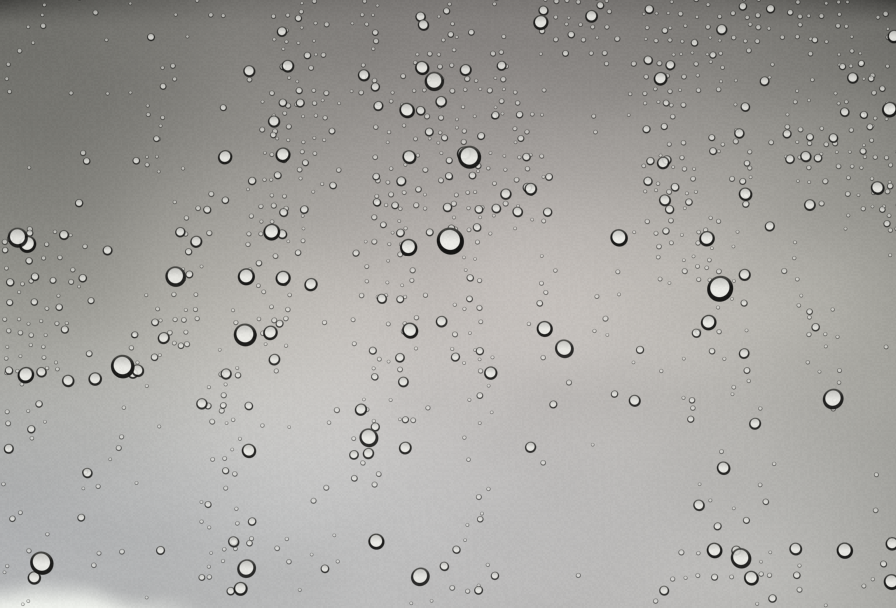
Give the GLSL for this texture, as a Shadertoy shader.

```glsl
// Raindrops on a window pane in front of a grey, overcast sky.
// The sky is a vertical gradient with soft clouds; the drops come from four
// jittered grids, thinned by noise into trails that fan out downwards.

float hash(vec2 p) {
    return fract(sin(dot(p, vec2(127.1, 311.7))) * 43758.5453);
}

float noise(vec2 p) {
    vec2 i = floor(p), f = fract(p);
    f = f * f * (3.0 - 2.0 * f);
    return mix(mix(hash(i), hash(i + vec2(1, 0)), f.x),
               mix(hash(i + vec2(0, 1)), hash(i + vec2(1, 1)), f.x), f.y);
}

float clouds(vec2 p) {
    return 0.6 * noise(p) + 0.28 * noise(p * 2.1 + 7.3) + 0.12 * noise(p * 4.3 + 3.1);
}

// Blurred sky: dark above, pale below, warm in the middle, cool at lower left
vec3 sky(vec2 p, float aspect) {
    float across = p.x / aspect;
    float middle = exp(-8.0 * pow(across - 0.55, 2.0));
    float tone = mix(0.465, 0.735, smoothstep(1.04, 0.4, p.y));
    tone += 0.04 * middle - 0.02;
    tone += 0.12 * (clouds(p * vec2(2.2, 3.2) + 4.0) - 0.5);
    tone -= 0.08 * exp(-14.0 * dot(p - vec2(0.08, 0.64), p - vec2(0.08, 0.64)));

    vec3 tint = mix(vec3(1.0, 1.0, 0.955), vec3(1.015, 0.99, 0.97), middle);
    tint = mix(tint, vec3(0.99, 1.0, 1.01), smoothstep(0.55, 0.1, p.y) * (1.0 - 0.7 * across));
    vec3 color = tone * tint;

    // Shaded window frame and the bright gap in the lower left corner
    float corner = pow(abs(2.0 * across - 1.0), 4.0);
    color *= 1.0 - 0.4 * smoothstep(0.95, 1.02, p.y) * (0.2 + corner);
    color *= 1.0 - 0.1 * corner * smoothstep(0.1, 1.0, across);
    float gapHeight = 0.035 * smoothstep(0.4, 0.0, p.x) + 0.03 * (noise(p * 14.0) - 0.5);
    float gap = smoothstep(0.025, -0.025, p.y - gapHeight) * smoothstep(0.4, 0.15, p.x);
    return mix(color, vec3(0.93, 0.94, 0.92), gap);
}

// Density of the drop trails, spreading from above the centre
float trails(vec2 p) {
    float fan = (p.x - 0.78) / (1.6 - 0.6 * p.y);
    return smoothstep(0.4, 0.72, noise(vec2(fan * 24.0 + 40.0, p.y * 4.0)));
}

// One grid of drops; bias > 0 favours the top of the pane, < 0 the bottom
vec3 addDrops(vec3 color, vec2 p, float cell, vec2 radii, float share, float bias, float contrast) {
    vec2 id = floor(p / cell);
    vec2 key = id + cell * 900.0;
    float size = hash(key + 5.7);
    float radius = mix(radii.x, radii.y, pow(size, 1.5));
    vec2 jitter = vec2(hash(key + 1.3), hash(key + 2.9)) - 0.5;
    vec2 center = (id + 0.5 + jitter * max(0.0, 1.0 - 2.6 * radius / cell)) * cell;

    float chance = share * (0.15 + 1.5 * trails(center)) * (1.0 + bias * (2.0 * center.y - 1.0));
    if (hash(key + 9.1) > chance) return color;

    // Nearly round disc; the dark rim is heaviest below and fades at the top
    vec2 n = (p - center) / radius;
    n.x += 0.12 * (hash(key + 3.7) - 0.5) * n.y;
    float soft = max(1.4 / iResolution.y, 0.0026) / radius;
    float body = smoothstep(0.5 * soft, -0.5 * soft, length(n) - 1.0);
    float core = smoothstep(0.5 * soft, -0.5 * soft, length(n - vec2(-0.03, 0.09)) - 0.74);

    vec3 rim = vec3(1.0, 1.0, 0.95) * mix(0.08, 0.26, smoothstep(0.1, 1.0, n.y));
    vec3 lens = vec3(1.0, 1.0, 0.98) * (0.92 - 0.14 * smoothstep(-0.2, 0.9, n.y));
    return mix(color, mix(rim, lens, core), body * contrast * (0.85 + 0.15 * size));
}

void mainImage(out vec4 fragColor, in vec2 fragCoord) {
    vec2 p = fragCoord / iResolution.y;
    vec3 color = sky(p, iResolution.x / iResolution.y);

    // Fine spray first, the largest drops last
    color = addDrops(color, p, 0.021, vec2(0.0028, 0.0050), 0.30, 0.6, 0.62);
    color = addDrops(color, p, 0.040, vec2(0.0052, 0.0088), 0.30, 0.35, 0.85);
    color = addDrops(color, p, 0.071, vec2(0.0092, 0.0145), 0.30, 0.0, 0.97);
    color = addDrops(color, p, 0.160, vec2(0.0150, 0.0225), 0.32, -0.6, 1.0);

    // Sensor grain
    color += 0.022 * (hash(floor(p * 348.0)) - 0.5);
    fragColor = vec4(color, 1.0);
}
```
